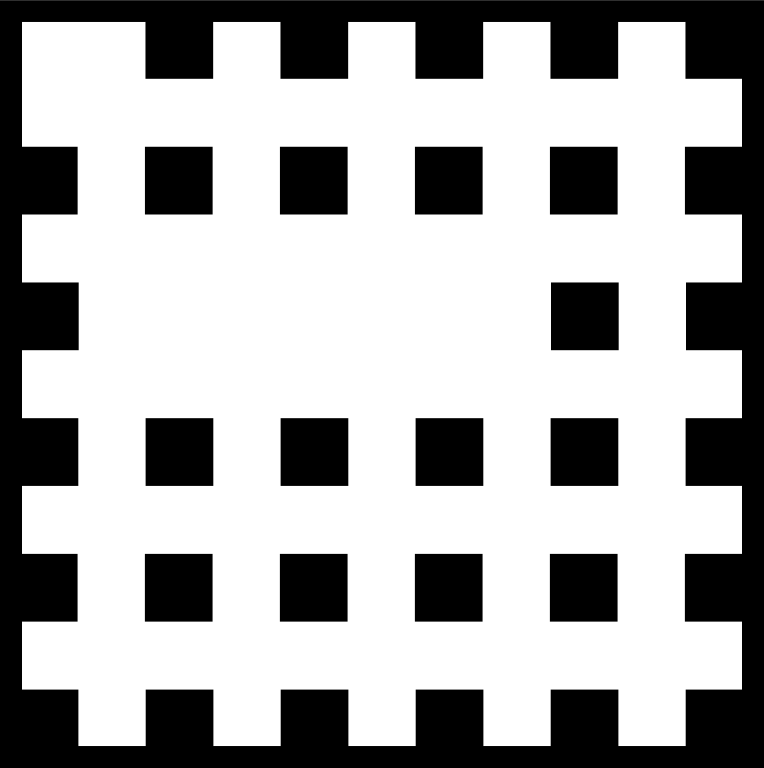
A WebGL 2 fragment shader for this pattern:

```glsl
#version 300 es
precision highp float;
// Draws a 6 by 6 grid of black squares on white, some left out, inside a black frame.

uniform vec2 u_resolution;
out vec4 fragColor;

const vec3 PAPER = vec3(1.0);
const vec3 INK = vec3(0.0);
const vec3 RIM_GREY = vec3(0.2);

const float COUNT = 6.0;                    // squares across and down
const vec2 FIRST_CENTRE = vec2(0.058);      // centre of the lower left square
const vec2 PITCH = vec2(0.1767);
const vec2 SQUARE_HALF = vec2(0.0443, 0.0441);
const vec2 FRAME_WIDTH = vec2(0.0288, 0.0286);
const float RIM_HEIGHT = 0.0012;            // faint line along the top
const float ROW_JITTER = 0.0008;            // sideways wander of each row

const float CORNER_ROW = 5.0;               // row lacking its first square
const float GAP_ROW = 3.0;                  // row lacking a run of squares
const float GAP_START = 1.0;
const float GAP_END = 3.0;

float hash(float n) {
    return fract(sin(n * 127.1 + 11.7) * 43758.5453);
}

// Antialiased coverage of an axis-aligned box
float boxCoverage(vec2 offset, vec2 halfSize) {
    vec2 edge = clamp((halfSize - abs(offset)) * u_resolution + 0.5, 0.0, 1.0);
    return edge.x * edge.y;
}

bool isMissing(vec2 cell) {
    bool corner = cell.y == CORNER_ROW && cell.x == 0.0;
    bool gap = cell.y == GAP_ROW && cell.x >= GAP_START && cell.x <= GAP_END;
    return corner || gap;
}

float squares(vec2 uv) {
    vec2 cell = clamp(floor((uv - FIRST_CENTRE) / PITCH + 0.5), 0.0, COUNT - 1.0);
    if (isMissing(cell)) return 0.0;
    vec2 centre = FIRST_CENTRE + cell * PITCH;
    centre.x += (hash(cell.y) * 2.0 - 1.0) * ROW_JITTER;
    return boxCoverage(uv - centre, SQUARE_HALF);
}

void main() {
    vec2 uv = gl_FragCoord.xy / u_resolution;

    // Squares and the surrounding frame
    float frame = 1.0 - boxCoverage(uv - 0.5, 0.5 - FRAME_WIDTH);
    vec3 colour = mix(PAPER, INK, max(squares(uv), frame));

    // Grey line on the top edge
    float rim = clamp((uv.y - 1.0 + RIM_HEIGHT) * u_resolution.y + 0.5, 0.0, 1.0);
    colour = mix(colour, RIM_GREY, rim);

    fragColor = vec4(colour, 1.0);
}
```
